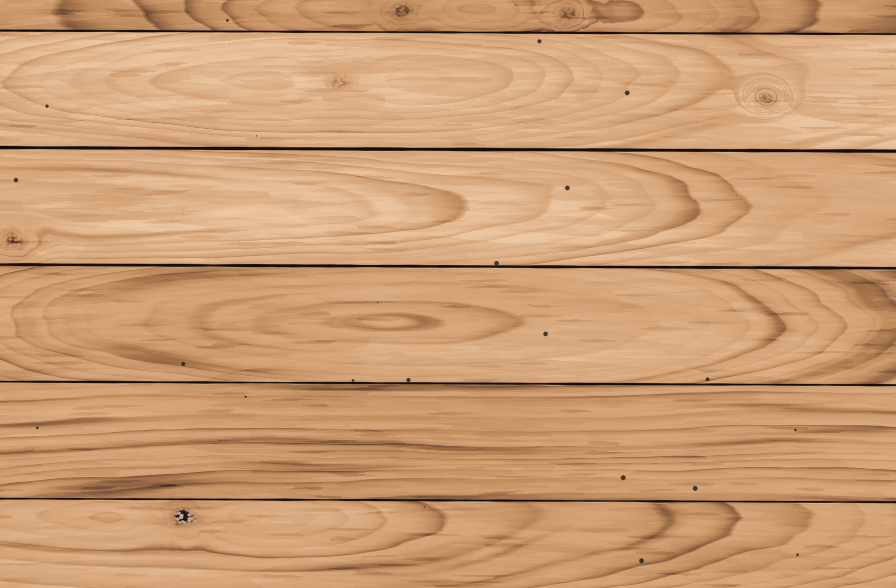
Write a WebGL 2 fragment shader that draws this texture.

```glsl
#version 300 es
precision highp float;
// Weathered timber wall: wide horizontal planks parted by thin black gaps.
// Each plank has long oval growth rings bent by layered sines and by knots;
// stretched cellular noise adds fibres, pores and pits.
uniform vec2 u_resolution;
out vec4 outColor;

const float PITCH = 0.199;    // plank height
const float FIRST_GAP = 0.149;
const float TILT = 0.004;
const float RING_RATE = 62.0;

// Per plank, bottom up: ring centre x, centre across, elongation, base tone
const vec4 PLANKS[6] = vec4[6](
  vec4(0.31, 0.85, 7.0, 0.33), vec4(1.15, -0.35, 13.0, 0.39),
  vec4(0.66, 0.52, 5.5, 0.33), vec4(0.0, 0.55, 10.0, 0.21),
  vec4(0.58, 0.59, 6.0, 0.17), vec4(0.8, 0.2, 6.0, 0.50));

// Knots: x, row, radius, darkness
const vec4 KNOTS[6] = vec4[6](
  vec4(0.579, 3.59, 0.030, 0.45), vec4(1.304, 3.46, 0.018, 0.45),
  vec4(0.020, 2.21, 0.030, 0.75), vec4(0.311, -0.14, 0.030, 1.0),
  vec4(0.685, 4.19, 0.026, 0.5), vec4(0.962, 4.16, 0.026, 0.45));

const vec3 CREAM = vec3(0.93, 0.79, 0.65);
const vec3 HONEY = vec3(0.84, 0.65, 0.48);
const vec3 TAN = vec3(0.76, 0.56, 0.38);
const vec3 BROWN = vec3(0.63, 0.44, 0.29);
const vec3 UMBER = vec3(0.45, 0.31, 0.23);
const vec3 SOOT = vec3(0.13, 0.09, 0.07);
const vec3 CHALK = vec3(0.80, 0.77, 0.72);

float hash(vec2 p) {
  vec3 q = fract(p.xyx * vec3(0.1031, 0.1030, 0.0973));
  q += dot(q, q.yzx + 33.33);
  return fract((q.x + q.y) * q.z);
}

// Layered sines, about -1 to 1
float waves(vec2 p, float seed) {
  float sum = 0.0, amp = 0.5;
  for (int i = 0; i < 5; i++) {
    p = mat2(0.8, 0.6, -0.6, 0.8) * p * 1.6 + seed * 3.7 + 1.3;
    sum += amp * sin(p.x + 1.4 * sin(p.y));
    amp *= 0.6;
  }
  return sum;
}

// Cellular noise: distance to the nearest point and that cell's random value
vec2 cells(vec2 p) {
  vec2 base = floor(p), best = vec2(9.0, 0.0);
  for (int j = -1; j <= 1; j++)
    for (int i = -1; i <= 1; i++) {
      vec2 c = base + vec2(i, j);
      vec2 point = c + vec2(hash(c), hash(c + 57.0));
      float d = distance(p, point);
      if (d < best.x) best = vec2(d, hash(c + 113.0));
    }
  return best;
}

// Wood colour from pale (0) to charred (1.4)
vec3 woodRamp(float t) {
  vec3 c = mix(CREAM, HONEY, smoothstep(0.0, 0.36, t));
  c = mix(c, TAN, smoothstep(0.32, 0.6, t));
  c = mix(c, BROWN, smoothstep(0.55, 0.8, t));
  c = mix(c, UMBER, smoothstep(0.75, 1.05, t));
  return mix(c, SOOT, smoothstep(1.0, 1.4, t));
}

// Bends the ring field round the knots of one plank; returns (dark, chalk)
vec2 bendAroundKnots(vec2 p, float row, float plank, inout float field) {
  vec2 mark = vec2(0.0);
  for (int i = 0; i < 6; i++) {
    vec4 k = KNOTS[i];
    if (floor(k.y) != plank) continue;
    vec2 d = vec2((p.x - k.x) * 0.75, (row - k.y) * PITCH);
    float dist = length(d) + 0.005 * waves(d * 60.0, k.x);
    field = mix(field, dist * 1.6, exp(-dot(d, d) / (2.5 * k.z * k.z)));
    float core = smoothstep(k.z * 0.65, k.z * 0.1, dist);
    float halo = exp(-dist * dist / (k.z * k.z));
    float crack = smoothstep(0.25, 0.65, cells(p * vec2(130.0, 170.0)).x);
    mark.x += k.w * (core * (0.25 + 0.65 * crack) + 0.28 * halo);
    mark.y += core * (1.0 - crack) * step(0.9, k.w);
  }
  return mark;
}

// Growth lines: slow darkening, then a crisp edge; strength varies by ring
float growthLines(float field, float x, float seed) {
  float phase = field * RING_RATE + 0.9 * sin(field * 41.0 + seed);
  float s = fract(phase);
  float line = pow(s, 4.0) * (1.0 - smoothstep(0.9, 1.0, s));
  float strength = 0.3 + 0.9 * hash(vec2(floor(phase), seed + 20.0));
  return (line + 0.18 * s) * strength * (0.8 + 0.4 * sin(x * 5.0 + phase));
}

void main() {
  float px = 1.0 / u_resolution.y;
  vec2 p = gl_FragCoord.xy * px;
  float row = (p.y + TILT * (p.x - 0.76) - FIRST_GAP) / PITCH;
  float plank = floor(row), across = row - plank;
  vec4 board = PLANKS[clamp(int(plank) + 1, 0, 5)];

  // Ring field
  vec2 fromCentre = vec2((p.x - board.x) / board.z, (across - board.y) * PITCH);
  float field = length(fromCentre) + 0.009 * waves(p * vec2(2.2, 9.0), plank);
  field += 0.0015 * waves(p * vec2(9.0, 45.0), plank + 4.0);
  vec2 knot = bendAroundKnots(p, row, plank, field);

  // Tone: rings, stains, streaks along the grain, fibres and pores
  float tone = board.w + 0.10 * waves(p * vec2(1.6, 8.0), plank + 2.0);
  tone += 0.42 * growthLines(field, p.x, plank);
  float streak = waves(vec2(p.x * 1.8, field * 55.0), plank + 7.0);
  tone += smoothstep(0.35, 1.1, streak) * (0.15 + 0.7 * board.w);
  tone += 0.12 * (cells(vec2(p.x * 5.0, p.y * 75.0 + field * 30.0)).y - 0.5);
  vec2 fibre = cells(vec2(p.x * 16.0, p.y * 190.0));
  tone += 0.10 * (fibre.y - 0.5) + 0.16 * step(0.95, fibre.y) * (1.0 - fibre.x);
  tone += knot.x;

  // Gaps of uneven width, with worn edges
  float gap = floor(row + 0.5);
  float edge = (row - gap) * PITCH;
  float halfWidth = 0.0013 + 0.0014 * hash(vec2(gap + 9.0, 3.0))
                  + 0.0005 * waves(vec2(p.x * 22.0, gap), gap);
  tone += 0.22 * exp(-abs(edge) / 0.006);
  vec3 color = woodRamp(max(tone, 0.0));
  color = mix(color, CHALK, 0.75 * knot.y);
  float chip = smoothstep(0.2, 0.8, waves(vec2(p.x * 14.0, gap), gap + 5.0));
  float lip = 1.0 - smoothstep(0.0, 0.0015, abs(edge + halfWidth + 0.0015));
  color = mix(color, CHALK, 0.55 * chip * lip);

  // Sparse pits
  vec2 pit = cells(p * 11.0);
  float pitSize = 0.045 * smoothstep(0.86, 1.0, pit.y);
  color = mix(color, SOOT, 0.8 * step(0.86, pit.y)
        * (1.0 - smoothstep(pitSize - 8.0 * px, pitSize + 8.0 * px, pit.x)));

  float opening = 1.0 - smoothstep(halfWidth - px * 0.7, halfWidth + px * 0.7, abs(edge));
  outColor = vec4(mix(color, SOOT * 0.6, opening), 1.0);
}
```
